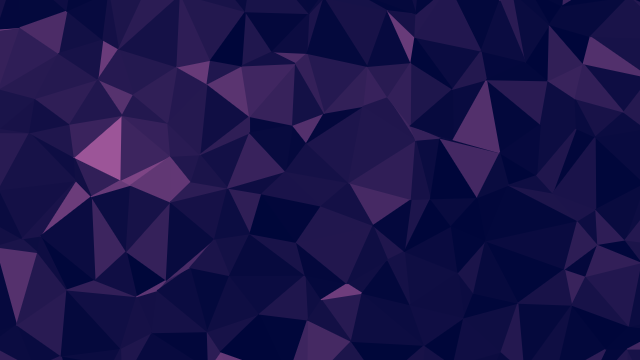
Give the GLSL for this background, as a WebGL 1 fragment shader.

```glsl
precision highp float;

uniform vec2 u_resolution;

const float GRID_SCALE = 8.5;
const vec3 NAVY = vec3(0.0, 0.025, 0.228);
const vec3 PINK_LIGHT = vec3(1.0, 0.5, 0.6);

float hash(vec2 p) {
  return fract(sin(dot(p, vec2(127.1, 311.7))) * 43758.5453);
}

// Canvas units (height = 1) to a tilted grid that hides its own axes.
vec2 toGrid(vec2 p, float scale) {
  float c = cos(0.5);
  float s = sin(0.5);
  return mat2(c, s, -s, c) * p * scale;
}

// Grid corner moved by layered sines and random jitter, always by less than one cell.
vec2 meshVertex(vec2 cell) {
  vec2 drift = 0.2 * sin(cell.yx * 1.7 + vec2(0.4, 2.1))
             + 0.12 * sin(cell * 2.9 + vec2(3.0, 1.2));
  vec2 jitter = vec2(hash(cell), hash(cell + 47.3)) - 0.5;
  return cell + drift + 0.96 * jitter;
}

float cross2(vec2 a, vec2 b) {
  return a.x * b.y - a.y * b.x;
}

// x: squared distance to the edge, y: signed side of the edge.
vec2 edgeDistance(vec2 p, vec2 a, vec2 b, float winding) {
  vec2 edge = b - a;
  vec2 v = p - a;
  vec2 away = v - edge * clamp(dot(v, edge) / dot(edge, edge), 0.0, 1.0);
  return vec2(dot(away, away), winding * cross2(edge, v));
}

// Signed distance, negative inside.
float triangleDistance(vec2 p, vec2 a, vec2 b, vec2 c) {
  float winding = sign(cross2(b - a, c - a));
  vec2 d = min(min(edgeDistance(p, a, b, winding),
                   edgeDistance(p, b, c, winding)),
               edgeDistance(p, c, a, winding));
  return -sqrt(d.x) * sign(d.y);
}

// Random facet light, raised near the glow and on small, steep facets.
float facetLight(vec2 a, vec2 b, vec2 c, float seed, vec2 glowCenter) {
  vec2 offset = ((a + b + c) / 3.0 - glowCenter) / GRID_SCALE;
  float d2 = dot(offset, offset);
  float field = 1.4 * exp(-3.0 * d2) - 0.35;
  float tone = pow(seed, exp2(-1.2 * field));
  float steepness = exp(-7.0 * abs(cross2(b - a, c - a)));
  float light = 0.2 * pow(tone, 1.6) + 0.2 * pow(tone, 16.0);
  light += 0.4 * steepness * seed * seed;
  light += 0.45 * exp(-60.0 * d2) * (0.4 + 0.6 * seed);
  return min(light, 0.9);
}

// Paints one flat facet; the outset edge leaves no seams between neighbours.
vec3 paintFacet(vec3 under, vec2 p, vec2 a, vec2 b, vec2 c,
                float seed, vec2 glowCenter, float pixel) {
  float coverage = clamp(1.0 - triangleDistance(p, a, b, c) / pixel, 0.0, 1.0);
  float light = facetLight(a, b, c, seed, glowCenter);
  return mix(under, NAVY + light * PINK_LIGHT, coverage);
}

void main() {
  vec2 p = toGrid(gl_FragCoord.xy / u_resolution.y, GRID_SCALE);
  vec2 glowCenter = toGrid(vec2(0.34, 0.56), GRID_SCALE);
  float pixel = GRID_SCALE / u_resolution.y;
  vec2 home = floor(p);
  vec3 color = NAVY;

  for (int j = -1; j <= 1; j++) {
    for (int i = -1; i <= 1; i++) {
      vec2 cell = home + vec2(float(i), float(j));
      vec2 a = meshVertex(cell);
      vec2 b = meshVertex(cell + vec2(1.0, 0.0));
      vec2 c = meshVertex(cell + vec2(1.0, 1.0));
      vec2 d = meshVertex(cell + vec2(0.0, 1.0));
      float seed1 = hash(cell + 13.7);
      float seed2 = hash(cell + 71.9);

      // Split each quad along its shorter diagonal.
      if (distance(a, c) < distance(b, d)) {
        color = paintFacet(color, p, a, b, c, seed1, glowCenter, pixel);
        color = paintFacet(color, p, a, c, d, seed2, glowCenter, pixel);
      } else {
        color = paintFacet(color, p, b, c, d, seed1, glowCenter, pixel);
        color = paintFacet(color, p, b, d, a, seed2, glowCenter, pixel);
      }
    }
  }
  gl_FragColor = vec4(color, 1.0);
}
```
